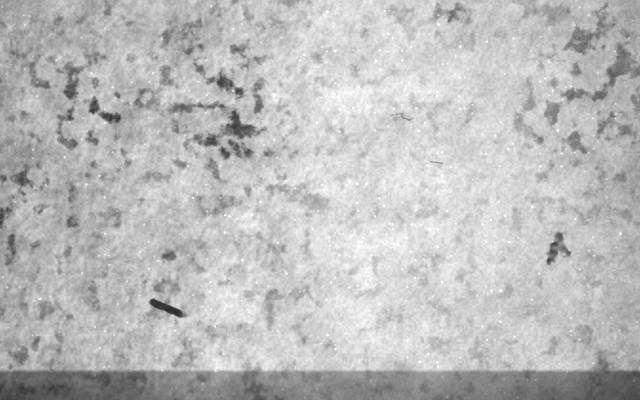
A Shadertoy shader for this texture:

```glsl
// Grey, weathered sandy ground seen from above, with a darker strip along the bottom.
// Layered value noise gives mottling, grain and clustered stains; soft distance
// shapes add a stick, a few clumps and pale pebbles.

float hash(vec2 cell) {
    vec3 h = fract(cell.xyx * vec3(0.1031, 0.1030, 0.0973));
    h += dot(h, h.yzx + 33.33);
    return fract((h.x + h.y) * h.z);
}

float noise(vec2 p) {
    vec2 cell = floor(p), f = fract(p);
    f = f * f * (3.0 - 2.0 * f);
    return mix(mix(hash(cell), hash(cell + vec2(1, 0)), f.x),
               mix(hash(cell + vec2(0, 1)), hash(cell + vec2(1, 1)), f.x), f.y);
}

float fbm(vec2 p) {
    float sum = 0.0, weight = 0.5;
    for (int i = 0; i < 4; i++) {
        sum += weight * noise(p);
        p = mat2(1.6, 1.2, -1.2, 1.6) * p + 17.3;
        weight *= 0.5;
    }
    return sum / 0.9375;
}

float segment(vec2 p, vec2 a, vec2 b) {
    vec2 ab = b - a;
    return length(p - a - ab * clamp(dot(p - a, ab) / dot(ab, ab), 0.0, 1.0));
}

float blob(vec2 p, vec2 center, float radius) {
    vec2 d = (p - center) / radius;
    return exp(-dot(d, d));
}

// Coverage of a shape with the given radius and edge softness
float cover(float dist, float radius, float soft) {
    return 1.0 - smoothstep(radius - soft, radius + soft, dist);
}

// Where stains gather: x, y, radius
float stainClusters(vec2 p) {
    vec3 clusters[7] = vec3[7](
        vec3(0.23, 0.72, 0.11), vec3(1.43, 0.69, 0.13), vec3(0.54, 0.82, 0.09),
        vec3(0.06, 0.47, 0.09), vec3(0.60, 0.65, 0.13), vec3(1.50, 0.87, 0.12),
        vec3(1.13, 0.97, 0.05));
    float sum = 0.0;
    for (int i = 0; i < 7; i++) sum += blob(p, clusters[i].xy, clusters[i].z);
    return min(sum, 1.0);
}

void mainImage(out vec4 fragColor, in vec2 fragCoord) {
    vec2 p = fragCoord / iResolution.y;
    p.x *= 1.6 * iResolution.y / iResolution.x;

    // Broad light: pale right of the middle, dim at the left and top corners
    vec2 glow = (p - vec2(1.0, 0.46)) / vec2(0.60, 0.72);
    float tone = 0.68 + 0.20 * exp(-dot(glow, glow));
    tone += 0.05 * blob(p, vec2(0.87, 0.83), 0.20) + 0.05 * blob(p, vec2(0.5, 0.13), 0.3);
    tone -= 0.07 * smoothstep(1.35, 1.65, p.x) + 0.04 * smoothstep(0.12, 0.0, p.x);
    float rough = mix(1.2, 0.75, smoothstep(0.5, 1.0, p.x));

    // Mottling, side-lit relief and fine grain
    tone += 0.20 * rough * (fbm(p * 13.0) - 0.5);
    tone += 0.17 * rough * (fbm(p * 48.0 + 5.0) - 0.5);
    vec2 q = p * vec2(95.0, 80.0);
    tone += 0.07 * rough * (noise(q) - noise(q + vec2(0.5, -0.5)));
    tone += 0.10 * (noise(p * 210.0) - 0.5);

    // Ragged dark stains, denser inside the clusters
    float clusters = stainClusters(p);
    float stain = smoothstep(0.56, 0.80, fbm(p * 34.0 + 9.0) + 0.07 * clusters);
    tone -= stain * rough * (0.16 + 0.22 * clusters);

    // Sparse pale flecks
    vec2 fleck = p * 90.0, cell = floor(fleck);
    vec2 center = 0.3 + 0.4 * vec2(hash(cell + 3.1), hash(cell + 7.7));
    float fleckSize = 0.12 + 0.18 * hash(cell + 5.3);
    tone += 0.17 * step(0.955, hash(cell + 11.0)) * cover(length(fract(fleck) - center), fleckSize, 0.14);

    // Shaded strip with a soft upper edge
    float strip = cover(p.y, 0.073, 0.006);
    float sides = smoothstep(0.25, 0.85, abs(p.x - 0.82));
    tone *= 1.0 - strip * (0.30 + 0.14 * sides + 0.08 * smoothstep(0.07, 0.0, p.y));

    // Ragged clumps and the dark growth at the strip
    vec2 w = p + 0.014 * (vec2(noise(p * 90.0), noise(p * 90.0 + 31.0)) - 0.5);
    float clump = 0.75 * cover(length((w - vec2(0.423, 0.362)) * vec2(0.8, 1.1)), 0.014, 0.008);
    clump = max(clump, 0.65 * cover(length(w - vec2(0.398, 0.279)), 0.013, 0.008));
    clump = max(clump, 0.70 * cover(length(w - vec2(1.127, 0.954)), 0.010, 0.006));
    clump = max(clump, 0.60 * cover(segment(w, vec2(1.507, 0.085), vec2(1.485, 0.01)), 0.018, 0.018));
    tone = mix(tone, 0.20 + 0.25 * noise(p * 130.0), clump);

    // Forked lump on the right
    float lump = segment(w, vec2(1.400, 0.404), vec2(1.375, 0.347)) - 0.002;
    lump = min(lump, segment(w, vec2(1.396, 0.390), vec2(1.412, 0.372)));
    tone = mix(tone, 0.18 + 0.38 * noise(p * 100.0 + 4.0), 0.9 * cover(lump, 0.010, 0.004));

    // Stick with a faint smear off its end
    tone -= 0.12 * cover(segment(w, vec2(0.455, 0.215), vec2(0.49, 0.26)), 0.010, 0.018);
    float stick = segment(p + 0.2 * (w - p), vec2(0.382, 0.244), vec2(0.448, 0.216));
    tone = mix(tone, 0.15 + 0.10 * noise(p * 120.0), cover(stick, 0.0085, 0.003));
    tone = mix(tone, 0.28, 0.8 * cover(length(w - vec2(0.458, 0.213)), 0.008, 0.006));

    // Thin twigs and two white pebbles
    float twig = segment(w, vec2(0.987, 0.715), vec2(1.010, 0.715));
    twig = min(twig, segment(w, vec2(1.010, 0.707), vec2(1.030, 0.700)));
    twig = min(twig, segment(p, vec2(1.077, 0.596), vec2(1.106, 0.592)) + 0.001);
    tone = mix(tone, 0.48, 0.8 * cover(twig, 0.0025, 0.002));
    float pebble = min(length(w - vec2(0.688, 0.754)), length(w - vec2(0.096, 0.256)) + 0.002);
    tone = mix(tone, 0.98, cover(pebble, 0.007, 0.003));

    fragColor = vec4(vec3(clamp(tone, 0.0, 1.0)), 1.0);
}
```
